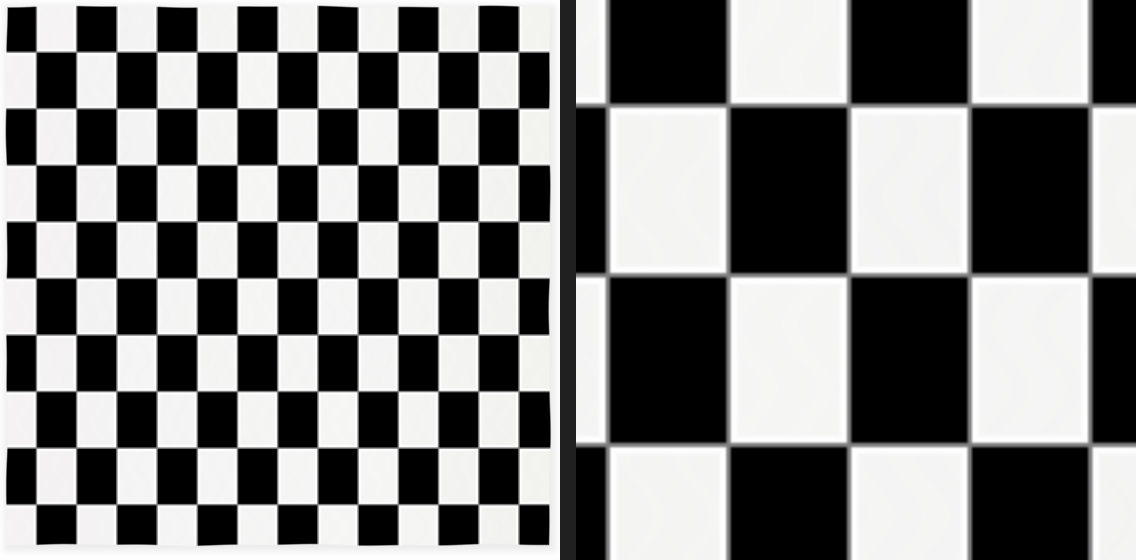
Left, the full canvas; right, a detail of the centre.
Reproduce this pattern procedurally as a WebGL 2 fragment shader.

```glsl
#version 300 es
precision highp float;
// Black and white checkered cloth with tall cells, bright cell rims and a soft drop shadow.

uniform vec2 u_resolution;
out vec4 fragColor;

const vec2 CELL_SIZE = vec2(0.0718, 0.1010);
const vec2 GRID_ORIGIN = vec2(0.0651, 0.0988);
const vec2 CLOTH_MIN = vec2(0.0120, 0.0270);
const vec2 CLOTH_MAX = vec2(0.9815, 0.9880);
const float EDGE_BLUR = 0.0026;
const float RIM_WIDTH = 0.0070;

const vec3 INK = vec3(0.0);
const vec3 RIM_WHITE = vec3(0.995);
const vec3 COOL_WHITE = vec3(0.957, 0.949, 0.953);
const vec3 PLAIN_WHITE = vec3(0.959, 0.959, 0.957);
const vec3 WARM_WHITE = vec3(0.949, 0.949, 0.937);
const vec3 BACKDROP = vec3(0.995);

float hash(vec2 p) {
    return fract(sin(dot(p, vec2(127.1, 311.7))) * 4375.85);
}

// Signed distance to an axis-aligned box.
float boxDistance(vec2 p, vec2 lo, vec2 hi) {
    vec2 d = abs(p - 0.5 * (lo + hi)) - 0.5 * (hi - lo);
    return length(max(d, 0.0)) + min(max(d.x, d.y), 0.0);
}

// Distance from p to the nearest cell border on each axis.
vec2 borderDistance(vec2 p, vec2 origin, vec2 size) {
    vec2 f = fract((p - origin) / size);
    return min(f, 1.0 - f) * size;
}

// Soft checker: 0 in even cells, 1 in odd cells, grey along borders.
float checker(vec2 cell, vec2 border, float blur) {
    vec2 side = 1.0 - 2.0 * mod(cell, 2.0);
    vec2 s = side * smoothstep(0.0, blur, border);
    return 0.5 - 0.5 * s.x * s.y;
}

// Slight sway of the cloth hem, from layered sines.
vec2 hemSway(vec2 p) {
    vec2 q = p.yx;
    return 0.0011 * sin(q * 17.0 + vec2(0.6, 2.1))
         + 0.0007 * sin(q * 41.0 + vec2(1.9, 0.4));
}

// Pale cell fill: faint tint across the cloth, bright rim, small tone changes.
vec3 paleCell(vec2 p, vec2 cell, vec2 border) {
    vec3 fill = mix(COOL_WHITE, PLAIN_WHITE, smoothstep(0.0, 0.4, p.x));
    fill = mix(fill, WARM_WHITE, smoothstep(0.65, 1.0, p.x));
    fill += 0.008 * (hash(cell) - 0.5);
    fill += 0.002 * sin(p.x * 190.0 + 2.0 * sin(p.y * 83.0));
    float inset = min(border.x, border.y);
    return mix(RIM_WHITE, fill, smoothstep(0.5 * RIM_WIDTH, RIM_WIDTH, inset));
}

void main() {
    vec2 uv = gl_FragCoord.xy / u_resolution;
    float pixel = 1.0 / min(u_resolution.x, u_resolution.y);

    // Checkered cloth
    vec2 cell = floor((uv - GRID_ORIGIN) / CELL_SIZE);
    vec2 border = borderDistance(uv, GRID_ORIGIN, CELL_SIZE);
    float ink = checker(cell, border, max(EDGE_BLUR, pixel));
    vec3 cloth = mix(paleCell(uv, cell, border), INK, ink);

    // Backdrop with a shadow falling to the lower right
    float shadowDist = boxDistance(uv - vec2(0.003, -0.004), CLOTH_MIN, CLOTH_MAX);
    float shadow = 0.07 * (1.0 - smoothstep(-0.004, 0.018, shadowDist));
    vec3 ground = BACKDROP - shadow;

    // Cloth outline
    float hem = boxDistance(uv + hemSway(uv), CLOTH_MIN, CLOTH_MAX);
    float aa = max(0.0013, pixel);
    float coverage = 1.0 - smoothstep(-aa, aa, hem);

    fragColor = vec4(mix(ground, cloth, coverage), 1.0);
}
```
